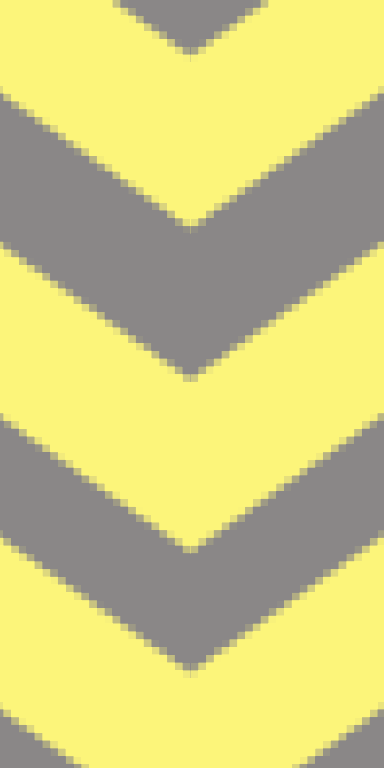
Write a Shadertoy shader that draws this pattern.

```glsl
// Yellow downward chevrons on grey, drawn in coarse square cells with blended edges.

const float CELL = 0.0203; // cell side, in canvas widths

// Snap to cell centres, with a one-pixel ramp between neighbouring cells.
vec2 snapToCells(vec2 p) {
    vec2 g = p / CELL;
    vec2 border = floor(g + 0.5);
    float pixel = 1.0 / (iResolution.x * CELL);
    return (border + clamp((g - border) / pixel, -0.5, 0.5)) * CELL;
}

// Coverage of a stripe of the given top and thickness, softened across a cell.
float stripe(float depth, float top, float thickness) {
    float edge = abs(depth - top - 0.5 * thickness) - 0.5 * thickness;
    return clamp(0.5 - edge / (1.4 * CELL), 0.0, 1.0);
}

void mainImage(out vec4 fragColor, in vec2 fragCoord) {
    // x from the chevron axis, y downward from the top edge
    vec2 p = vec2(fragCoord.x, iResolution.y - fragCoord.y) / iResolution.x;
    p = snapToCells(p - vec2(0.496, 0.0));

    // Folding about the axis bends level stripes into chevrons
    float depth = p.y + 0.71 * abs(p.x);

    // Equal yellow bands; the grey gaps narrow down the canvas
    float yellow = 0.0;
    for (int i = 0; i < 3; i++) {
        float row = float(i);
        float top = 0.146 + row * (0.883 - 0.04 * row);
        yellow = max(yellow, stripe(depth, top, 0.448));
    }

    vec3 color = mix(vec3(0.54, 0.53, 0.53), vec3(0.99, 0.96, 0.48), yellow);
    fragColor = vec4(color, 1.0);
}
```
